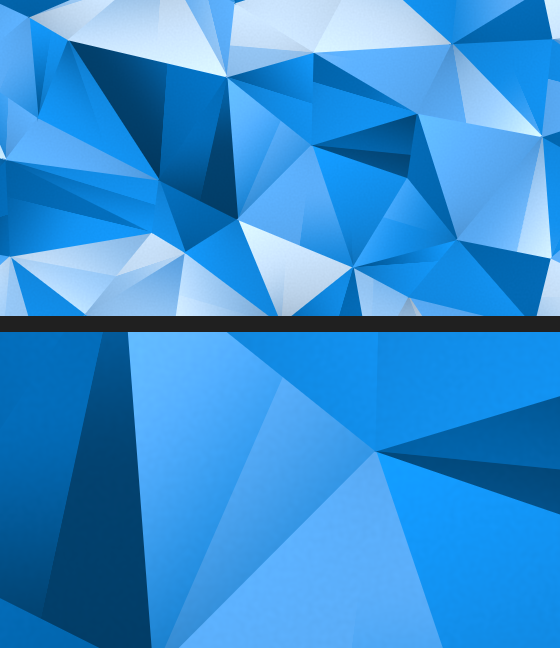
Top: the whole. Bottom: its middle third, enlarged.
Write a Shadertoy shader that draws this background.

```glsl
// Folded-paper field of blue triangular facets.
// A sheared, jittered lattice is split into triangles; each facet takes a tone
// from a palette ramp, with a soft gradient, a faint crease and fine grain.

const mat2  LATTICE = mat2(0.29, -0.15, 0.12, 0.25); // cell axes, canvas heights
const vec2  ORIGIN = vec2(3.3, 7.6);      // lattice offset, picks the layout
const float JITTER = 0.36;                // vertex displacement, in cells
const float BAND = 0.18;                  // dark middle against light top and bottom
const float CREASE = 0.07;                // tone step across a crease
const float TONE_SLOPE = 0.10;            // tone drift across a facet
const float LIGHT_SLOPE = 0.14;           // brightness drift across a facet
const float SHADOW = 0.14;                // darkening at the facet apex
const float GRAIN = 0.025;
const float GRAIN_SCALE = 140.0;
const float RAMP_SOFT = 0.05;             // blend width between palette steps

const vec3 NAVY  = vec3(0.01, 0.26, 0.44);
const vec3 DEEP  = vec3(0.01, 0.42, 0.72);
const vec3 AZURE = vec3(0.07, 0.57, 0.94);
const vec3 SKY   = vec3(0.36, 0.69, 0.99);
const vec3 PALE  = vec3(0.60, 0.80, 0.99);
const vec3 ICE   = vec3(0.80, 0.90, 1.00);

vec2 hash2(vec2 p) {
    vec3 q = fract(p.xyx * vec3(0.1031, 0.1030, 0.0973));
    q += dot(q, q.yzx + 33.33);
    return fract((q.xx + q.yz) * q.zy);
}

float gradientNoise(vec2 p) {
    vec2 i = floor(p), f = fract(p);
    vec2 u = f * f * f * (f * (f * 6.0 - 15.0) + 10.0);
    vec2 e = vec2(0.0, 1.0);
    float a = dot(hash2(i) * 2.0 - 1.0, f);
    float b = dot(hash2(i + e.yx) * 2.0 - 1.0, f - e.yx);
    float c = dot(hash2(i + e.xy) * 2.0 - 1.0, f - e.xy);
    float d = dot(hash2(i + e.yy) * 2.0 - 1.0, f - e.yy);
    return mix(mix(a, b, u.x), mix(c, d, u.x), u.y);
}

// Jittered lattice vertex in canvas space
vec2 vertex(vec2 id) {
    return LATTICE * (id - ORIGIN + JITTER * (hash2(id + 17.0) * 2.0 - 1.0));
}

// Signed distance to the line a-b, positive on its left
float lineDistance(vec2 p, vec2 a, vec2 b) {
    vec2 e = b - a, r = p - a;
    return (e.x * r.y - e.y * r.x) / max(length(e), 1e-5);
}

float rampStep(float edge, float tone) {
    return smoothstep(edge - RAMP_SOFT, edge + RAMP_SOFT, tone);
}

// Palette ramp; the edges are the cumulative area shares
vec3 ramp(float tone) {
    vec3 col = mix(NAVY, DEEP, rampStep(0.04, tone));
    col = mix(col, AZURE, rampStep(0.31, tone));
    col = mix(col, SKY, rampStep(0.57, tone));
    col = mix(col, PALE, rampStep(0.77, tone));
    return mix(col, ICE, rampStep(0.89, tone));
}

// Evenly spread facet tone, biased by height on the canvas
float facetTone(vec2 id, float half_, float y) {
    vec2 h = hash2(id + 5.0);
    float t = fract(dot(id, vec2(0.7549, 0.5698)) + half_ * mix(0.2, 0.5, h.x) + 0.1 * h.y);
    t = (t + BAND * (1.0 + cos(6.2832 * (y - 0.97)))) / (1.0 + 2.0 * BAND);
    return mix(t, smoothstep(0.0, 1.0, t), 0.5);
}

vec3 facetColor(vec2 p, vec2 a, vec2 b, vec2 c, vec2 id, float half_, float px) {
    vec2 h = hash2(id * 2.0 + half_ * 41.0 + 3.0);
    vec2 center = (a + b + c) / 3.0;
    float angle = 6.2832 * h.x;
    float slope = dot(p - center, vec2(cos(angle), sin(angle))) / 0.3;

    // Crease from the apex to a point on the opposite side
    vec2 foot = mix(b, c, mix(0.3, 0.7, h.y));
    float side = clamp(lineDistance(p, a, foot) / px + 0.5, 0.0, 1.0) * 2.0 - 1.0;

    float tone = facetTone(id, half_, center.y) + TONE_SLOPE * slope
               + CREASE * side * (h.x * 2.0 - 1.0);
    float light = 1.0 + LIGHT_SLOPE * slope - SHADOW * exp(-9.0 * distance(p, a));
    return ramp(tone) * light;
}

// Paint one facet, widened by a pixel so that neighbours leave no seam
void paintFacet(inout vec3 col, vec2 p, vec2 a, vec2 b, vec2 c, vec2 id, float half_, float px) {
    float winding = lineDistance(c, a, b) < 0.0 ? -1.0 : 1.0;
    float d = winding * lineDistance(p, a, b);
    d = min(d, winding * lineDistance(p, b, c));
    d = min(d, winding * lineDistance(p, c, a));
    float cover = clamp(1.0 + d / px, 0.0, 1.0);
    if (cover > 0.0) col = mix(col, facetColor(p, a, b, c, id, half_, px), cover);
}

void mainImage(out vec4 fragColor, in vec2 fragCoord) {
    vec2 p = fragCoord / iResolution.y;
    float px = 1.0 / iResolution.y;
    vec2 cell = floor(inverse(LATTICE) * p + ORIGIN);
    vec3 col = AZURE;

    // Each cell is split along its shorter diagonal
    for (int j = -1; j <= 1; j++)
    for (int i = -1; i <= 1; i++) {
        vec2 id = cell + vec2(i, j);
        vec2 a = vertex(id), b = vertex(id + vec2(1, 0));
        vec2 c = vertex(id + vec2(1, 1)), d = vertex(id + vec2(0, 1));
        bool flip = distance(b, d) < distance(a, c);
        vec2 q0 = flip ? b : a, q1 = flip ? c : b, q2 = flip ? d : c, q3 = flip ? a : d;
        paintFacet(col, p, q0, q1, q2, id, 0.0, px);
        paintFacet(col, p, q2, q3, q0, id, 1.0, px);
    }

    col *= 1.0 + GRAIN * gradientNoise(p * GRAIN_SCALE);
    fragColor = vec4(clamp(col, 0.0, 1.0), 1.0);
}
```
